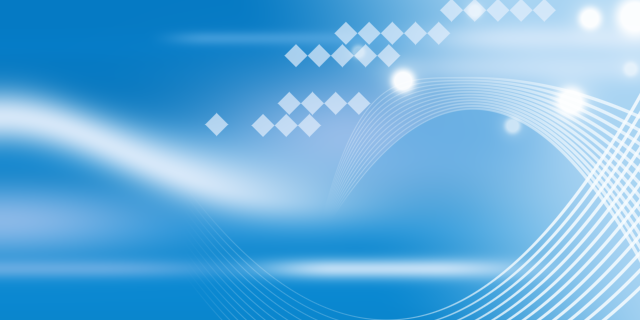
A Shadertoy shader for this background:

```glsl
#define DEEP vec3(0.02, 0.48, 0.77)
#define SKY vec3(0.36, 0.67, 0.89)
#define HAZE vec3(0.66, 0.83, 0.95)
#define LILAC vec3(0.66, 0.77, 0.93)
#define PALE vec3(0.90, 0.94, 0.99)
#define LINES 12
#define TILE_STEP 0.0725
#define TILE_HALF 0.036
#define TILE_ALPHA 0.68

float hash(float n) { return fract(sin(n * 127.1) * 43758.5453); }

float noise(float x) {
    float f = fract(x);
    return mix(hash(floor(x)), hash(floor(x) + 1.0), f * f * (3.0 - 2.0 * f));
}

// Soft elliptical spot
float spot(vec2 p, vec2 center, vec2 radius) {
    vec2 q = (p - center) / radius;
    return exp(-dot(q, q));
}

// Horizontal streak with soft ends
float streak(vec2 p, float y, float halfWidth, vec2 rise, vec2 fall) {
    float d = (p.y - y) / halfWidth;
    return exp(-d * d) * smoothstep(rise.x, rise.y, p.x) * (1.0 - smoothstep(fall.x, fall.y, p.x));
}

// Curve families; t runs from the inner line to the outer one
float archY(float x, float t) {
    float d = x - mix(1.48, 1.46, t);
    float d2 = d * d;
    float drop = d < 0.0 ? mix(1.75 * d2, 10.5 * d2 * d2, t) : mix(1.74, 0.42, t) * d2;
    return mix(0.66, 0.757, t) - drop;
}

float valleyY(float x, float t) {
    float d = x - 1.21;
    return -0.28 * t + (d < 0.0 ? 1.05 : mix(1.12, 0.61, t)) * d * d;
}

float stroke(float dy, float slope, float halfWidth, float px) {
    float d = abs(dy) / sqrt(1.0 + slope * slope);
    return 1.0 - smoothstep(halfWidth - px, halfWidth + px, d);
}

vec3 background(vec2 p) {
    vec3 col = mix(DEEP + vec3(0.02, 0.06, 0.06), DEEP, smoothstep(0.2, 0.7, p.y));
    col *= 0.97 + 0.06 * noise(p.y * 14.0);
    col = mix(col, HAZE, smoothstep(0.95, 1.9, p.x + 0.5 * (p.y - 0.5)));
    col = mix(col, LILAC, 0.85 * spot(p, vec2(1.08, 0.58), vec2(0.42, 0.2)));

    // Lilac clouds at the lower left
    col = mix(col, LILAC, 0.8 * spot(p, vec2(0.0, 0.31), vec2(0.52, 0.11)));
    col = mix(col, LILAC, 0.5 * streak(p, 0.16, 0.03, vec2(-0.2, 0.0), vec2(0.3, 1.0)));

    // Descending band of light
    float fall = p.x / 0.55;
    float d = p.y - 0.36 - 0.275 * exp(-fall * fall);
    float width = d > 0.0 ? mix(0.085, 0.14, smoothstep(0.2, 0.9, p.x)) : 0.085;
    float band = exp(-d * d / (width * width));
    col = mix(col, PALE, 0.92 * band * (1.0 - smoothstep(0.55, 1.5, p.x)));

    // Horizontal streaks
    col = mix(col, SKY, 0.6 * streak(p, 0.88, 0.022, vec2(0.45, 0.65), vec2(1.1, 1.5)));
    col = mix(col, PALE, 0.6 * streak(p, 0.88, 0.045, vec2(1.1, 1.6), vec2(2.2, 2.5)));
    col = mix(col, PALE, 0.45 * streak(p, 0.79, 0.05, vec2(1.0, 1.5), vec2(2.2, 2.5)));
    col = mix(col, PALE, 0.8 * streak(p, 0.16, 0.032, vec2(0.65, 1.05), vec2(1.35, 1.85)));

    // Bluer space beneath the arch
    float inside = smoothstep(-0.004, 0.004, archY(p.x, 0.0) - p.y);
    inside *= smoothstep(0.36, 0.6, p.y) * (1.0 - smoothstep(1.5, 1.85, p.x));
    return mix(col, SKY, 0.6 * inside);
}

float ribbons(vec2 p, float px) {
    float keep = 1.0, e = 0.002;
    float halfWidth = mix(0.0016, 0.0052, smoothstep(1.2, 1.9, p.x));
    float archFade = mix(0.28, 0.75, smoothstep(1.4, 1.95, p.x))
        * smoothstep(0.3, 0.45, p.y + max(0.0, p.x - 1.48)) * smoothstep(0.98, 1.12, p.x);
    float valleyFade = mix(0.22, 0.85, smoothstep(1.0, 1.75, p.x)) * smoothstep(0.56, 0.8, p.x);
    for (int i = 0; i < LINES; i++) {
        float t = float(i) / float(LINES - 1);
        float a = archY(p.x, t), v = valleyY(p.x, t);
        float slopeA = (archY(p.x + e, t) - a) / e;
        float slopeV = (valleyY(p.x + e, t) - v) / e;
        keep *= 1.0 - archFade * stroke(p.y - a, slopeA, halfWidth, px);
        keep *= 1.0 - valleyFade * stroke(p.y - v, slopeV, halfWidth, px);
    }
    return 1.0 - keep;
}

// Rows of diamonds: first center and count
float tiles(vec2 p, float px) {
    vec3 rows[6] = vec3[6](vec3(1.411, 0.968, 5), vec3(1.081, 0.896, 5), vec3(0.925, 0.826, 5),
        vec3(0.904, 0.677, 4), vec3(0.822, 0.608, 3), vec3(0.677, 0.611, 1));
    float cover = 0.0;
    for (int i = 0; i < 6; i++) {
        vec2 q = p - rows[i].xy;
        q.x -= TILE_STEP * clamp(round(q.x / TILE_STEP), 0.0, rows[i].z - 1.0);
        float d = (abs(q.x) + abs(q.y) - TILE_HALF) * 0.707;
        cover = max(cover, 1.0 - smoothstep(-px, px, d));
    }
    return cover;
}

// Light orbs: center and radius
float orbs(vec2 p) {
    vec3 orb[8] = vec3[8](vec3(1.26, 0.747, 0.04), vec3(1.784, 0.682, 0.05), vec3(1.844, 0.942, 0.038),
        vec3(1.985, 0.948, 0.065), vec3(1.602, 0.607, 0.026), vec3(1.12, 0.838, 0.022),
        vec3(1.484, 0.966, 0.024), vec3(1.971, 0.784, 0.024));
    float keep = 1.0;
    for (int i = 0; i < 8; i++) {
        float r = length(p - orb[i].xy) / orb[i].z;
        float strength = smoothstep(0.005, 0.04, orb[i].z);
        keep *= 1.0 - strength * min(0.95, 0.75 * exp(-r * r * r * r) + 0.4 * exp(-r * r * 0.45));
    }
    return 1.0 - keep;
}

void mainImage(out vec4 fragColor, in vec2 fragCoord) {
    vec2 p = fragCoord / iResolution.xy * vec2(2.0, 1.0);
    float px = 0.75 / iResolution.y;
    vec3 col = background(p);
    col = mix(col, vec3(0.97, 0.99, 1.0), ribbons(p, px));
    col = mix(col, PALE, TILE_ALPHA * tiles(p, px));
    col = mix(col, vec3(1.0), orbs(p));
    fragColor = vec4(col, 1.0);
}
```
